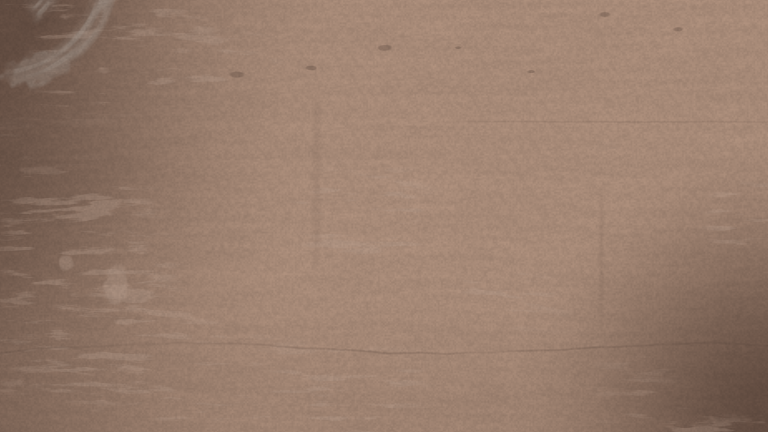
Give the GLSL for this texture, as a WebGL 1 fragment shader.

```glsl
precision highp float;

uniform vec2 u_resolution;

const vec3 LIGHT_CLAY = vec3(0.652, 0.538, 0.466);
const vec3 DARK_CLAY = vec3(0.385, 0.300, 0.255);
const vec3 PALE_WEAR = vec3(0.685, 0.590, 0.530);
const vec3 CHALK = vec3(0.610, 0.565, 0.530);
const vec3 STAIN = vec3(0.360, 0.285, 0.245);
const float GRAIN_SCALE = 260.0;
const float GRAIN_AMOUNT = 0.075;
const float FIBRE_AMOUNT = 0.030;
const float CLOUD_AMOUNT = 0.035;
const float WEAR_AMOUNT = 0.36;
const float CRACK_AMOUNT = 0.32;
const float SEAM_AMOUNT = 0.10;
const int SPECK_COUNT = 7;

float hash(vec2 p) {
  return fract(sin(dot(p, vec2(12.9898, 78.233))) * 43758.5453);
}

float noise(vec2 p) {
  vec2 cell = floor(p);
  vec2 f = fract(p);
  f = f * f * (3.0 - 2.0 * f);
  float low = mix(hash(cell), hash(cell + vec2(1.0, 0.0)), f.x);
  float high = mix(hash(cell + vec2(0.0, 1.0)), hash(cell + vec2(1.0, 1.0)), f.x);
  return mix(low, high, f.y);
}

float fbm(vec2 p) {
  float sum = 0.0;
  float weight = 0.5;
  for (int i = 0; i < 4; i++) {
    sum += weight * noise(p);
    p = p * 2.03 + 17.1;
    weight *= 0.5;
  }
  return sum / 0.9375;
}

// Soft-edged ellipse with a ragged outline
float blot(vec2 p, vec2 centre, vec2 radii, float softness) {
  float ragged = 0.5 * (noise(p * 70.0) - 0.5);
  return 1.0 - smoothstep(1.0 - softness, 1.0 + softness, length((p - centre) / radii) + ragged);
}

float stroke(float offset, float width) {
  return 1.0 - smoothstep(0.0, width, abs(offset));
}

float span(float x, float start, float end, float fade) {
  return smoothstep(start - fade, start + fade, x) * (1.0 - smoothstep(end - fade, end + fade, x));
}

// Darkening from the left side and the lower right corner
float shadow(vec2 uv) {
  float reach = 0.36 + 0.10 * uv.y;
  float left = 1.0 - smoothstep(-0.16, reach, uv.x);
  left *= mix(0.62, 1.12, smoothstep(0.0, 0.65, uv.y));
  float corner = 1.0 - smoothstep(0.0, 1.0, length((uv - vec2(1.02, 0.06)) / vec2(0.36, 0.66)));
  float top_left = 1.0 - smoothstep(0.0, 0.22, length(uv - vec2(0.0, 1.0)));
  float base = 0.13 * (1.0 - smoothstep(0.0, 0.40, uv.y));
  return clamp(left + 0.90 * corner + 0.25 * top_left + base, 0.0, 1.0);
}

// Brushed arc with a broad smudge at its lower end
float chalk_smear(vec2 p) {
  vec2 d = p - vec2(0.0, 1.07);
  float radius = length(d);
  float angle = atan(d.y, d.x);
  float bristles = smoothstep(0.25, 0.75, noise(vec2(radius * 110.0, angle * 4.0)));
  float arc = span(radius, 0.225, 0.272, 0.012) * span(angle, -1.25, -0.1, 0.12);
  float inner = span(radius, 0.10, 0.145, 0.015) * span(angle, -0.95, -0.45, 0.12);
  vec2 q = p + vec2(0.0, -0.25 * (p.x - 0.085));
  float smudge = blot(q, vec2(0.088, 0.842), vec2(0.076, 0.036), 0.25);
  return max(max(arc, inner) * mix(0.25, 0.80, bristles), smudge * mix(0.5, 0.7, bristles));
}

void main() {
  vec2 uv = gl_FragCoord.xy / u_resolution;
  vec2 p = gl_FragCoord.xy / u_resolution.y;

  // Shaded ground
  float cloud = fbm(p * vec2(3.0, 5.0)) - 0.5;
  vec3 color = mix(LIGHT_CLAY, DARK_CLAY, clamp(shadow(uv) + 0.10 * cloud, 0.0, 1.0));

  // Horizontal fibres and worn flakes
  vec2 bent = p + vec2(0.0, 0.02 * noise(p * vec2(3.0, 4.0)));
  float fibre = fbm(bent * vec2(7.0, 85.0)) - 0.5;
  float flake = smoothstep(0.57, 0.74, fbm(bent * vec2(11.0, 62.0) + 4.7));
  float patches = smoothstep(0.46, 0.72, noise(p * vec2(3.2, 5.5) + 2.3));
  color = mix(color, PALE_WEAR, WEAR_AMOUNT * flake * patches);
  color *= 1.0 + 2.0 * FIBRE_AMOUNT * fibre + CLOUD_AMOUNT * cloud;

  // Long crack, upper hairline and faint upright seams
  float wobble = 0.012 * (fbm(vec2(p.x * 9.0, 3.0)) - 0.5);
  float crack = stroke(p.y - 0.193 - 0.012 * sin(p.x * 5.2 - 0.7) - wobble, 0.0045);
  crack *= mix(0.3, 1.0, noise(vec2(p.x * 8.0, 9.0)));
  float hairline = 0.45 * stroke(p.y - 0.718 - 0.3 * wobble, 0.004) * span(p.x, 1.08, 1.8, 0.15);
  color = mix(color, STAIN, CRACK_AMOUNT * max(crack, hairline));
  float seams = stroke(p.x - 0.733 - wobble, 0.016) * span(p.y, 0.40, 0.76, 0.09);
  seams += stroke(p.x - 1.392 - wobble, 0.010) * span(p.y, 0.28, 0.56, 0.06);
  color = mix(color, STAIN, SEAM_AMOUNT * seams);

  // Scattered dark specks
  for (int i = 0; i < SPECK_COUNT; i++) {
    float id = float(i);
    vec2 at = vec2(0.55 + 0.17 * id, 0.80 + 0.17 * hash(vec2(id, 3.1)));
    vec2 size = vec2(0.014, 0.006) * mix(0.5, 1.1, hash(vec2(id, 7.7)));
    color = mix(color, STAIN, 0.36 * blot(p, at, size, 0.35));
  }

  // Pale spots and chalk
  float spots = blot(p, vec2(0.268, 0.342), vec2(0.024, 0.043), 0.25);
  spots = max(spots, blot(p, vec2(0.153, 0.391), vec2(0.015, 0.016), 0.3));
  color = mix(color, PALE_WEAR, 0.38 * spots);
  color = mix(color, CHALK, 0.75 * chalk_smear(p));

  // Fine grain
  float grain = noise(p * GRAIN_SCALE) + 0.5 * noise(p * GRAIN_SCALE * 0.5 + 31.0) - 0.75;
  color *= 1.0 + GRAIN_AMOUNT * grain;
  gl_FragColor = vec4(color, 1.0);
}
```
